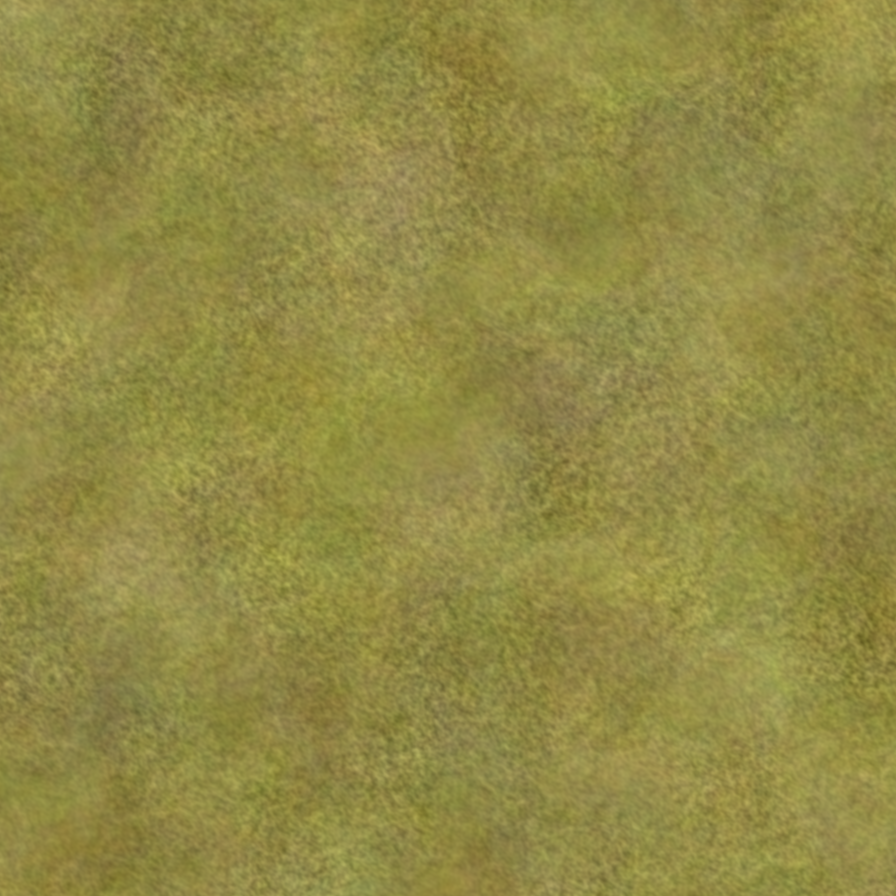
Write a Shadertoy shader that draws this texture.

```glsl
// Mossy olive turf: soft cloudy patches under a fine, slightly combed grain.
// Rotated layers of gradient noise set the brightness; slower, separate
// layers drift the hue between green and brown and the colour strength.

const vec3 OLIVE = vec3(0.570, 0.539, 0.272);

float hash(vec2 cell) {
    vec3 q = fract(cell.xyx * vec3(0.1031, 0.1030, 0.0973));
    q += dot(q, q.yzx + 33.33);
    return fract((q.x + q.y) * q.z);
}

vec2 rotate(vec2 p, float angle) {
    float c = cos(angle), s = sin(angle);
    return vec2(c * p.x - s * p.y, s * p.x + c * p.y);
}

// Slope of a random unit gradient at one lattice corner
float corner(vec2 cell, vec2 offset) {
    float angle = 6.2832 * hash(cell);
    return dot(vec2(cos(angle), sin(angle)), offset);
}

float gradientNoise(vec2 p) {
    vec2 i = floor(p), f = p - i;
    vec2 u = f * f * f * (f * (f * 6.0 - 15.0) + 10.0);
    vec2 e = vec2(1.0, 0.0);
    return mix(mix(corner(i, f), corner(i + e.xy, f - e.xy), u.x),
               mix(corner(i + e.yx, f - e.yx), corner(i + e.xx, f - e.xx), u.x), u.y);
}

// Layered noise; each octave is turned to hide the lattice
float fbm(vec2 p, int octaves, float gain) {
    float sum = 0.0, weight = 1.0;
    for (int k = 0; k < octaves; k++) {
        sum += weight * gradientNoise(p);
        p = rotate(p, 0.9) * 2.07 + 17.3;
        weight *= gain;
    }
    return sum;
}

void mainImage(out vec4 fragColor, in vec2 fragCoord) {
    vec2 uv = fragCoord / iResolution.y;

    // Bend the domain so patches get ragged outlines
    vec2 warp = vec2(fbm(uv * 6.0 + 41.0, 3, 0.6), fbm(uv * 6.0 + 73.0, 3, 0.6));
    vec2 p = uv + 0.035 * warp;

    // Cloudy patches from a third of the canvas down to small mottles
    float patches = 0.075 * fbm(p * 3.3 + 5.0, 5, 0.82);

    // Fine grain, slightly stretched along a diagonal, fading in smooth areas
    vec2 combed = rotate(uv + 0.004 * warp, 0.7) * vec2(1.0, 1.3);
    float grain = 0.065 * gradientNoise(combed * 68.0 + 11.0)
                + 0.085 * gradientNoise(rotate(combed, 0.5) * 112.0 + 29.0)
                + 0.065 * gradientNoise(rotate(combed, 1.3) * 175.0 + 57.0);
    float roughness = clamp(0.95 + 0.9 * fbm(p * 5.0 + 90.0, 2, 0.6), 0.45, 1.45);
    float light = patches + grain * roughness;

    // Hue and colour strength: broad drifts plus small flecks
    float brownness = 0.040 * fbm(p * 6.5 + 120.0, 3, 0.75)
                    + 0.030 * gradientNoise(uv * 62.0 + 150.0);
    float greyness = 0.060 * fbm(p * 4.5 + 180.0, 4, 0.75)
                   + 0.030 * gradientNoise(uv * 50.0 + 210.0);

    vec3 color = OLIVE + light * vec3(1.0, 0.98, 0.66);
    color += brownness * vec3(0.55, -0.45, 0.15);
    color += greyness * vec3(-0.05, -0.05, 0.85);
    fragColor = vec4(clamp(color, 0.0, 1.0), 1.0);
}
```
